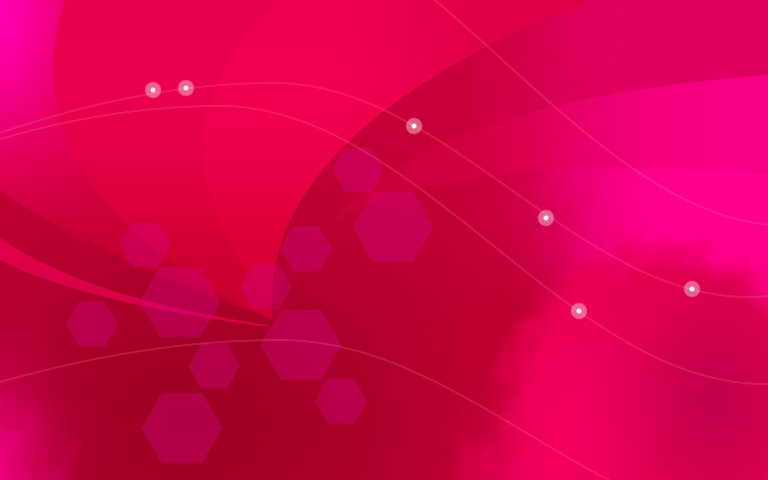
This background is drawn by a Shadertoy shader. Its source:

```glsl
const float CANVAS_HEIGHT = 4.8;   // canvas units, measured from the top left
const vec3 RED = vec3(0.80, 0.0, 0.23);
const vec3 DARK_RED = vec3(0.62, 0.0, 0.14);
const vec3 CRIMSON = vec3(0.74, 0.0, 0.17);
const vec3 BRIGHT_RED = vec3(0.91, 0.0, 0.31);
const vec3 ROSE = vec3(0.96, 0.0, 0.37);
const vec3 PLUM = vec3(0.77, 0.0, 0.29);
const vec3 RASPBERRY = vec3(0.88, 0.0, 0.38);
const vec3 PINK = vec3(0.94, 0.0, 0.50);
const vec3 HOT_PINK = vec3(1.0, 0.0, 0.55);
const vec3 MAGENTA = vec3(1.0, 0.0, 0.70);
const vec3 HEX_TINT = vec3(0.84, 0.0, 0.52);
const float HEX_OPACITY = 0.36;
const float LINE_OPACITY = 0.20;
const float LINE_HALF_WIDTH = 0.005;
const float RING_RADIUS = 0.08;
const float CORE_RADIUS = 0.024;
const float EDGE_ROUGHNESS = 0.38;

// Hexagons: centre and apothem
const vec3 HEXAGONS[11] = vec3[11](
    vec3(1.80, 3.02, 0.35), vec3(3.93, 2.27, 0.35), vec3(3.01, 3.45, 0.35),
    vec3(1.82, 4.28, 0.35), vec3(1.45, 2.45, 0.225), vec3(3.58, 1.70, 0.225),
    vec3(3.06, 2.49, 0.225), vec3(2.66, 2.87, 0.225), vec3(0.92, 3.24, 0.225),
    vec3(2.14, 3.66, 0.225), vec3(3.41, 4.01, 0.225));
// Waves: crest x, crest y, amplitude, half period
const vec4 WAVES[4] = vec4[4](
    vec4(2.74, 0.83, 1.07, 4.75), vec4(2.20, 1.06, 1.39, 5.45),
    vec4(2.15, -1.06, 1.66, 5.75), vec4(2.80, 3.40, 0.95, 5.0));
const vec2 DOTS[6] = vec2[6](
    vec2(1.53, 0.90), vec2(1.86, 0.88), vec2(4.14, 1.26),
    vec2(5.46, 2.18), vec2(6.92, 2.89), vec2(5.79, 3.11));

float cross2(vec2 a, vec2 b) { return a.x * b.y - a.y * b.x; }

// Coverage of the concave side of the parabola from a to c with control b
float insideCurve(vec2 p, vec2 a, vec2 b, vec2 c) {
    float area = cross2(b - a, c - a);
    float beta = cross2(p - a, c - a) / area;
    float gamma = cross2(b - a, p - a) / area;
    float f = beta * beta - 4.0 * (1.0 - beta - gamma) * gamma;
    return clamp(0.5 - f / max(length(vec2(dFdx(f), dFdy(f))), 1e-6), 0.0, 1.0);
}

float glow(vec2 p, vec2 centre, vec2 radii) {
    vec2 q = (p - centre) / radii;
    return exp(-dot(q, q));
}

vec2 hashGradient(vec2 cell) {
    float angle = 6.2832 * fract(sin(dot(cell, vec2(127.1, 311.7))) * 43758.5);
    return vec2(cos(angle), sin(angle));
}

float gradientNoise(vec2 p) {
    vec2 i = floor(p), f = fract(p), o = vec2(1.0, 0.0);
    vec2 u = f * f * f * (f * (f * 6.0 - 15.0) + 10.0);
    return mix(mix(dot(hashGradient(i), f), dot(hashGradient(i + o), f - o), u.x),
               mix(dot(hashGradient(i + o.yx), f - o.yx),
                   dot(hashGradient(i + o.xx), f - o.xx), u.x), u.y);
}

float fbm(vec2 p) {
    float sum = 0.0, amplitude = 0.5;
    for (int i = 0; i < 4; i++) {
        sum += amplitude * gradientNoise(p);
        p = p * 2.0 + 7.3;
        amplitude *= 0.5;
    }
    return sum;
}

void mainImage(out vec4 fragColor, in vec2 fragCoord) {
    float pixel = CANVAS_HEIGHT / iResolution.y;
    vec2 p = vec2(fragCoord.x, iResolution.y - fragCoord.y) * pixel;
    float rough = EDGE_ROUGHNESS * fbm(p * 2.5);

    // Swirl edges meeting at the hub
    float inA = insideCurve(p, vec2(0.65, 0.0), vec2(0.035, 1.91), vec2(2.68, 3.18));
    float inB = insideCurve(p, vec2(2.80, 0.0), vec2(1.31, 1.40), vec2(2.70, 3.00));
    float inC = insideCurve(p, vec2(5.90, 0.0), vec2(2.69, 1.28), vec2(2.72, 3.05));
    float inD = insideCurve(p, vec2(7.68, 0.75), vec2(3.31, 1.08), vec2(2.90, 3.08));
    float inE = insideCurve(p, vec2(7.68, 1.72), vec2(2.71, 1.47), vec2(2.90, 3.10));
    float inF = insideCurve(p, vec2(0.0, 1.90), vec2(0.96, 2.56), vec2(2.68, 3.18));

    // Ground and the pink bands on the right
    vec3 color = mix(RED, DARK_RED, glow(p, vec2(1.9, 4.2), vec2(3.0, 2.2)));
    color = mix(color, RASPBERRY, smoothstep(4.4, 6.4, p.x + rough));
    color = mix(color, PINK, inD * smoothstep(4.9, 7.4, p.x));
    color = mix(color, HOT_PINK, inE * smoothstep(5.2, 6.8, p.x + rough));
    color += vec3(0.03, 0.0, 0.015) * inD * (1.0 - inE) * smoothstep(3.2, 2.6, p.y);
    color = mix(color, CRIMSON, 0.85 * glow(p + rough, vec2(5.15, 3.4), vec2(0.75, 0.9)));

    // Rough cloud at the lower right
    float cloud = length(p - vec2(6.6, 4.0)) + rough;
    vec3 cloudColor = mix(BRIGHT_RED, ROSE, glow(p, vec2(5.9, 4.2), vec2(0.8, 1.0)));
    cloudColor = mix(cloudColor, PLUM, glow(p, vec2(7.15, 4.0), vec2(0.85, 1.1)));
    color = mix(color, cloudColor, smoothstep(1.75, 1.25, cloud));
    color = mix(color, ROSE, 0.7 * glow(p + rough, vec2(5.3, 4.8), vec2(0.6, 0.5)));
    color = mix(color, PINK, glow(p + rough, vec2(-0.1, 4.8), vec2(0.6, 0.95)));

    // Bright fan at the upper left
    vec3 fan = mix(CRIMSON, BRIGHT_RED, smoothstep(3.1, 0.6, p.y));
    fan = mix(fan, MAGENTA, (1.0 - inA) * glow(p, vec2(-0.1, 0.0), vec2(0.75, 1.3)));
    fan += vec3(0.05, 0.0, 0.01) * inA * smoothstep(0.2, 2.2, p.y);
    fan += vec3(0.03, 0.0, 0.01) * inB;
    fan = mix(fan, RED, 0.5 * smoothstep(3.2, 5.2, p.x));
    color = mix(color, fan, inF * (1.0 - inC));

    // Thin streak to the hub
    float streakTop = insideCurve(p, vec2(0.0, 2.38), vec2(0.86, 2.98), vec2(2.68, 3.25));
    float streakBase = insideCurve(p, vec2(0.0, 2.60), vec2(0.86, 3.03), vec2(2.68, 3.27));
    float streak = streakBase * (1.0 - streakTop) * smoothstep(2.72, 2.6, p.x);
    color = mix(color, BRIGHT_RED, 0.75 * streak);

    // Translucent flat-topped hexagons
    for (int i = 0; i < 11; i++) {
        vec2 q = abs(p - HEXAGONS[i].xy);
        float d = max(q.y, dot(q, vec2(0.866, 0.5))) - HEXAGONS[i].z;
        color = mix(color, HEX_TINT, HEX_OPACITY * smoothstep(pixel, -pixel, d));
    }
    // Fine waves, stretched left of their crests
    for (int i = 0; i < 4; i++) {
        vec4 w = WAVES[i];
        float phase = 3.14159 * (p.x - w.x) / (w.w * (p.x < w.x ? 1.8 : 1.0));
        float f = p.y - w.y - w.z * (1.0 - cos(phase));
        float d = abs(f) * pixel / length(vec2(dFdx(f), dFdy(f))) - LINE_HALF_WIDTH;
        color = mix(color, vec3(1.0, 0.5, 0.6), LINE_OPACITY * smoothstep(pixel, 0.0, d));
    }
    // Ringed dots
    for (int i = 0; i < 6; i++) {
        float d = length(p - DOTS[i]);
        color = mix(color, vec3(1.0), 0.38 * smoothstep(pixel, -pixel, d - RING_RADIUS));
        color = mix(color, vec3(1.0), smoothstep(pixel, -pixel, d - CORE_RADIUS));
    }
    fragColor = vec4(color, 1.0);
}
```
